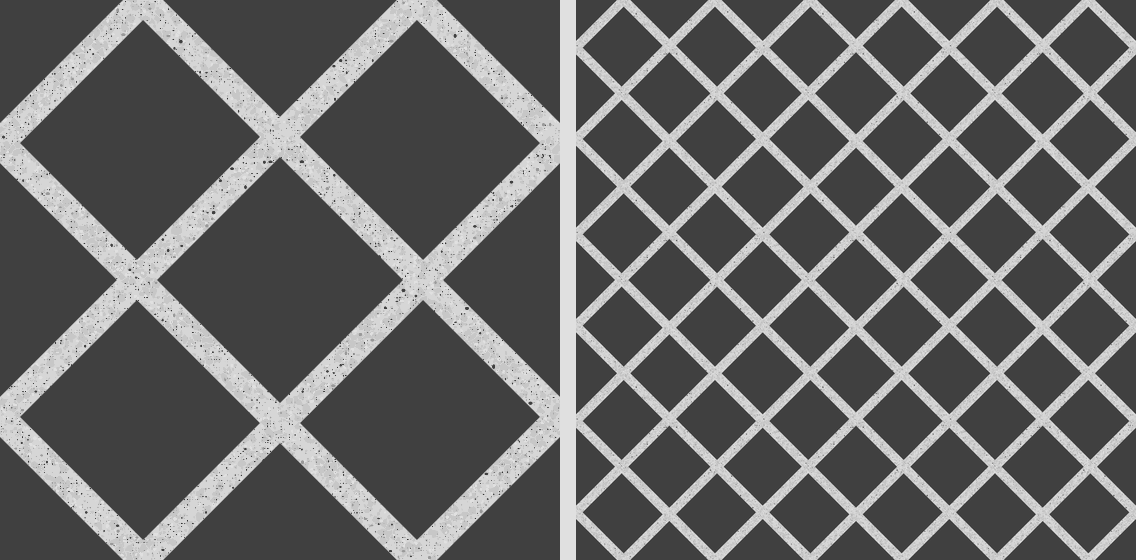
Left, the tile; right, the same tile 3 across and 3 down.
This pattern is drawn by a Shadertoy shader. Its source:

```glsl
#define DARK vec3(0.25)
#define STONE_LIGHT 0.84
#define STONE_CHIP 0.78
#define BAND_HALF 0.0358     // half band width, measured along an axis
#define RADIUS_A 0.2555      // diamonds on the centre and corners
#define RADIUS_B 0.2445      // diamonds on the edge midpoints
#define CHIP_CELLS 72.0
#define GRIT_CELLS 168.0
#define SPECK_CELLS 208.0
#define PEBBLE_CELLS 88.0

// Integer hash of a cell, wrapped so that n cells span the canvas
vec3 hashCell(vec2 cell, float n) {
    uvec2 c = uvec2(mod(cell, n));
    uvec3 h = uvec3(c, uint(n)) * 1664525u + 1013904223u;
    for (int i = 0; i < 2; i++) {
        h.x += h.y * h.z;
        h.y += h.z * h.x;
        h.z += h.x * h.y;
        h ^= h >> 16u;
    }
    return vec3(h & 0xffffu) / 65536.0;
}

// Cellular noise: x = gap to the nearest cell border, y = cell identity
vec2 cellular(vec2 uv, float n) {
    vec2 p = uv * n, base = floor(p);
    float nearest = 9.0, second = 9.0, id = 0.0;
    for (int y = -1; y <= 1; y++)
    for (int x = -1; x <= 1; x++) {
        vec2 cell = base + vec2(x, y);
        vec3 h = hashCell(cell, n);
        float d = length(cell + h.xy - p);
        if (d < nearest) {
            second = nearest;
            nearest = d;
            id = h.z;
        } else {
            second = min(second, d);
        }
    }
    return vec2(second - nearest, id);
}

// Sparse flecks, each contained in its own cell; returns coverage and identity
vec2 flecks(vec2 uv, float n, float density, float px) {
    vec2 p = uv * n, cell = floor(p);
    vec3 place = hashCell(cell, n);
    vec3 look = hashCell(cell + 37.0, n);
    float radius = mix(0.13, 0.3, look.x * look.x);
    vec2 d = p - cell - mix(vec2(0.35), vec2(0.65), place.xy);
    d *= mix(vec2(0.8, 1.3), vec2(1.3, 0.8), look.y);
    float aa = 0.5 * px * n;
    float cover = 1.0 - smoothstep(radius - aa, radius + aa, length(d));
    return vec2(cover * step(place.z, density), look.z);
}

float terrazzo(vec2 uv, float px) {
    // Ragged chip outlines from layered periodic sines
    vec2 w = uv * 6.2831853;
    vec2 warped = uv + 0.0012 * sin(w.yx * 61.0 + 2.0 * sin(w * 37.0));

    // Broad chips set in fine grit
    vec2 chip = cellular(warped, CHIP_CELLS);
    vec2 grit = cellular(uv, GRIT_CELLS);
    float body = smoothstep(0.04, 0.04 + px * CHIP_CELLS, chip.x);
    float tone = mix(STONE_LIGHT, STONE_CHIP, body * step(0.6, chip.y));
    float grain = smoothstep(0.05, 0.05 + px * GRIT_CELLS, grit.x);
    tone = mix(tone, STONE_CHIP, grain * step(0.82, grit.y));
    tone = mix(tone, 0.88, grain * step(grit.y, 0.1));

    // Fine specks, mostly grey with some black, then sparse larger ones
    vec2 speck = flecks(uv, SPECK_CELLS, 0.3, px);
    tone = mix(tone, mix(0.2, 0.66, step(0.4, speck.y)), speck.x);
    vec2 pebble = flecks(uv, PEBBLE_CELLS, 0.11, px);
    return mix(tone, mix(0.25, 0.6, step(0.5, pebble.y)), pebble.x);
}

// Signed distance to concentric diamond outlines, repeated diagonally
float diamondBand(vec2 uv, vec2 centre, float radius) {
    vec2 d = abs(fract(uv - centre + 0.5) - 0.5);
    float reach = d.x + d.y;
    return (abs(min(reach, 1.0 - reach) - radius) - BAND_HALF) * 0.70711;
}

void mainImage(out vec4 fragColor, in vec2 fragCoord) {
    vec2 uv = fragCoord / iResolution.xy;
    float px = 1.0 / min(iResolution.x, iResolution.y);

    // Two families of diagonals form the lattice
    float band = min(diamondBand(uv, vec2(0.5), RADIUS_A),
                     diamondBand(uv, vec2(0.0, 0.5), RADIUS_B));
    float cover = 1.0 - smoothstep(-0.6 * px, 0.6 * px, band);

    vec3 color = mix(DARK, vec3(terrazzo(uv, px)), cover);
    fragColor = vec4(color, 1.0);
}
```
